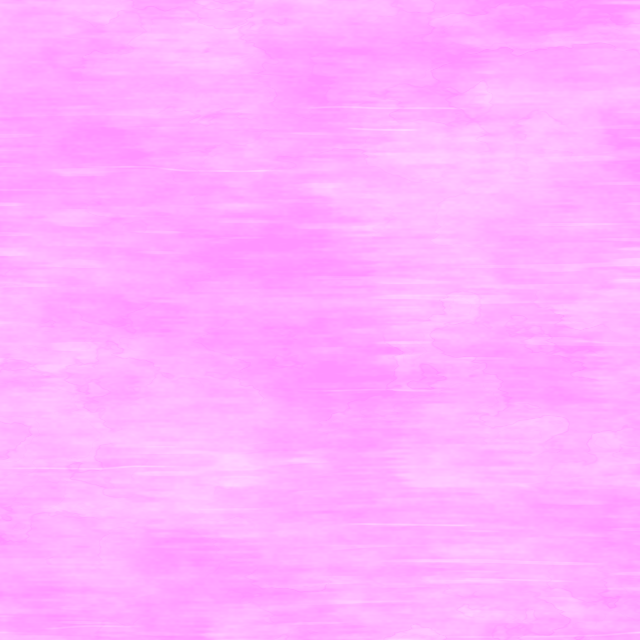
Give the GLSL for this texture, as a three.js fragment shader.

```glsl
// Pink brushed, weathered paint with horizontal fibres, ragged worn flakes and thin scratches.
varying vec2 vUv;

const float MEAN_GREEN = 0.663;
const float MIN_GREEN = 0.575;
const float MAX_GREEN = 0.88;
const float PATCH_CONTRAST = 0.100;
const float WORN_CONTRAST = 0.052;
const float STREAK_CONTRAST = 0.045;
const float FIBRE_CONTRAST = 0.095;
const float GRAIN_CONTRAST = 0.085;
const float SPECK_CONTRAST = 0.030;
const float DASH_GAIN = 0.060;
const float FLAKE_CONTRAST = 0.034;
const float RIM_DEPTH = 0.030;
const float SCRATCH_GAIN = 0.150;
const float SCRATCH_WIDTH = 0.0026;
const int SCRATCHES = 9;

float hash(vec2 p) {
  vec3 q = fract(p.xyx * vec3(0.1031, 0.1030, 0.0973));
  q += dot(q, q.yzx + 33.33);
  return fract((q.x + q.y) * q.z);
}

float noise(vec2 p) {
  vec2 cell = floor(p);
  vec2 f = fract(p);
  f = f * f * (3.0 - 2.0 * f);
  float low = mix(hash(cell), hash(cell + vec2(1.0, 0.0)), f.x);
  float high = mix(hash(cell + vec2(0.0, 1.0)), hash(cell + vec2(1.0, 1.0)), f.x);
  return mix(low, high, f.y);
}

float fbm(vec2 p) {
  float sum = 0.0;
  float weight = 0.5;
  for (int i = 0; i < 5; i++) {
    sum += weight * noise(p);
    p = mat2(1.9, 0.3, -0.3, 1.9) * p + 17.3;
    weight *= 0.5;
  }
  return sum / 0.97;
}

// Long, slightly tilted and wavering light lines, tapered at both ends.
float scratches(vec2 uv) {
  float light = 0.0;
  for (int i = 0; i < SCRATCHES; i++) {
    float id = float(i) + 1.0;
    vec2 centre = vec2(hash(vec2(id, 3.0)), hash(vec2(id, 8.0)));
    float reach = mix(0.05, 0.19, hash(vec2(id, 15.0)));
    float slope = 0.04 * (hash(vec2(id, 21.0)) - 0.5);
    vec2 d = uv - centre;
    d.x -= floor(d.x + 0.5);
    float waver = 0.006 * (noise(vec2(d.x * 14.0 + 9.0, id)) - 0.5);
    float line = 1.0 - smoothstep(0.0, SCRATCH_WIDTH, abs(d.y - slope * d.x - waver));
    float taper = 1.0 - smoothstep(0.6 * reach, reach, abs(d.x));
    float wear = 0.4 + 0.6 * noise(vec2(uv.x * 40.0, id * 5.0));
    light = max(light, line * taper * wear * mix(0.5, 1.0, hash(vec2(id, 30.0))));
  }
  return light;
}

void main() {
  vec2 uv = vUv;

  // Brush marks, from broad bands to hair-thin fibres
  float drift = 0.012 * (noise(uv * vec2(3.0, 5.0)) - 0.5);
  vec2 brush = vec2(uv.x, uv.y + drift);
  float streak = noise(brush * vec2(4.0, 48.0) + 5.0) - 0.5;
  float fibre = 0.50 * noise(brush * vec2(9.0, 120.0) + 31.0)
              + 0.50 * noise(brush * vec2(16.0, 235.0) + 67.0) - 0.5;

  // Cloudy patches with ragged outlines, slightly dragged by the brush
  vec2 ragged = vec2(fbm(uv * vec2(14.0, 18.0)), fbm(uv * vec2(14.0, 18.0) + 40.0)) - 0.5;
  vec2 dragged = uv + vec2(0.04 * streak + 0.07 * fibre, 0.0) + 0.05 * ragged;
  float patches = smoothstep(0.30, 0.70, fbm(dragged * vec2(2.8, 4.2) + 12.0));
  float worn = smoothstep(0.42, 0.58, fbm(dragged * vec2(6.0, 10.0) + 53.0));

  // Crisp flakes with dark dried rims, in scattered areas
  vec2 flakeSpot = uv + vec2(0.02 * fibre, 0.0) + 0.02 * ragged;
  float flake = fbm(flakeSpot * vec2(11.0, 19.0) + 83.0);
  float flakeArea = smoothstep(0.40, 0.60, fbm(uv * vec2(3.5, 5.0) + 101.0));
  float flakeStep = smoothstep(0.485, 0.525, flake) - 0.5;
  float rim = 1.0 - smoothstep(0.0, 0.020, abs(flake - 0.48));
  float outerRim = 1.0 - smoothstep(0.0, 0.018, abs(flake - 0.60));

  // Sparse bright dashes gathered in bands
  float dashArea = smoothstep(0.45, 0.65, noise(uv * vec2(3.0, 8.0) + 140.0));
  float dash = smoothstep(0.68, 0.88, noise(brush * vec2(8.0, 125.0) + 160.0));

  // Mottled grain and fine specks
  float grain = fbm(uv * vec2(38.0, 62.0) + 200.0) - 0.5;
  float speck = noise(uv * vec2(130.0, 240.0) + 260.0) - 0.5;

  float green = MEAN_GREEN;
  green += PATCH_CONTRAST * (patches - 0.5);
  green += WORN_CONTRAST * (worn - 0.5);
  green += STREAK_CONTRAST * streak;
  green += FIBRE_CONTRAST * fibre;
  green += GRAIN_CONTRAST * grain;
  green += SPECK_CONTRAST * speck;
  green += flakeArea * (FLAKE_CONTRAST * flakeStep - RIM_DEPTH * (rim + 0.5 * outerRim));
  green += DASH_GAIN * dash * dashArea;
  green += SCRATCH_GAIN * scratches(uv);

  gl_FragColor = vec4(1.0, clamp(green, MIN_GREEN, MAX_GREEN), 1.0, 1.0);
}
```
